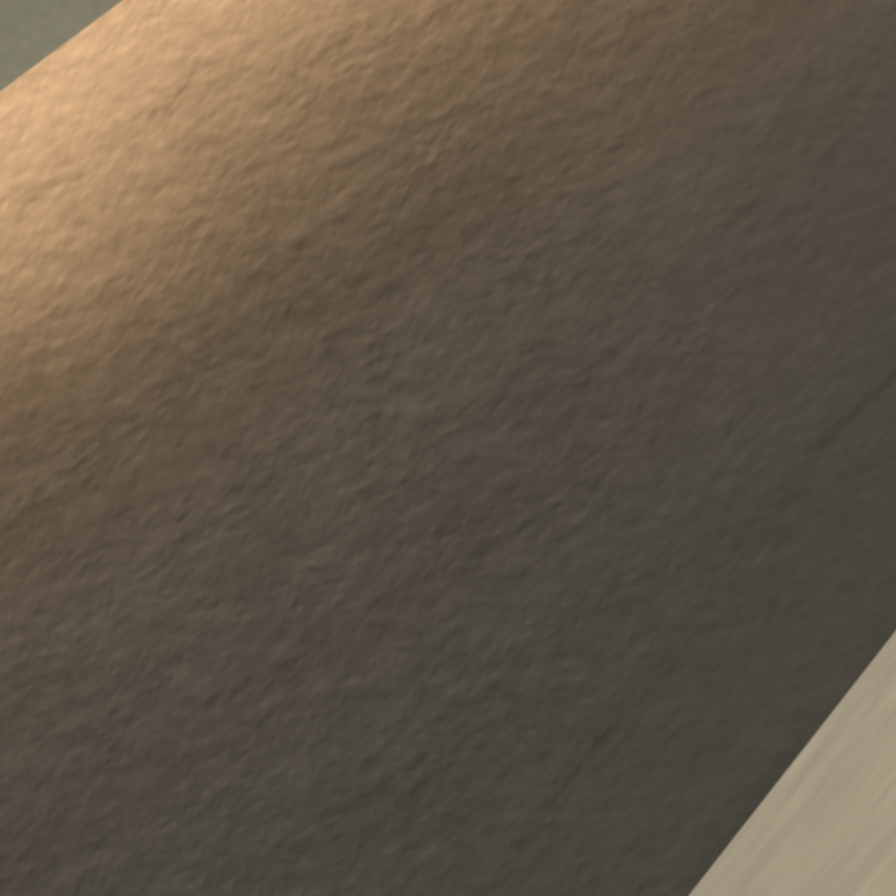
Write a Shadertoy shader that draws this texture.

```glsl
const vec3 SHADE_NEAR = vec3(0.342, 0.308, 0.264);
const vec3 SHADE_FAR = vec3(0.286, 0.270, 0.244);
const vec3 GLOW = vec3(0.445, 0.350, 0.250);
const vec3 GLOW_WIDTH = vec3(0.226, 0.220, 0.204);
const vec3 WARMTH = vec3(0.060, 0.027, 0.002);
const vec3 WALL = vec3(0.510, 0.492, 0.420);
const vec3 WOOD = vec3(0.635, 0.595, 0.503);
const vec2 UPPER_EDGE = vec2(0.0, 0.898);
const vec2 LOWER_EDGE = vec2(0.768, 0.0);
const vec2 UPPER_NORMAL = vec2(0.597, -0.802);
const vec2 LOWER_NORMAL = vec2(0.788, -0.616);
const float WARM_WIDTH = 0.43;
const float GRAIN_ANGLE = 0.60;
const float GRAIN_SCALE = 46.0;
const float GRAIN_DEPTH = 0.23;
const float EDGE_SOFTNESS = 0.0022;

vec2 hash2(vec2 cell) {
    vec3 q = fract(cell.xyx * vec3(0.1031, 0.1030, 0.0973));
    q += dot(q, q.yzx + 33.33);
    return fract((q.xx + q.yz) * q.zy);
}

vec2 rotate(vec2 p, float angle) {
    float c = cos(angle), s = sin(angle);
    return vec2(c * p.x + s * p.y, c * p.y - s * p.x);
}

// Smooth cellular noise: soft bumps of random height
float softCells(vec2 p) {
    vec2 cell = floor(p), local = fract(p);
    float sum = 0.0;
    for (int y = -1; y <= 1; y++) {
        for (int x = -1; x <= 1; x++) {
            vec2 offset = vec2(x, y);
            vec2 seed = hash2(cell + offset);
            vec2 d = offset + 0.15 + 0.7 * seed - local;
            float height = fract(seed.x * 7.3 + seed.y * 3.7) * 2.0 - 1.0;
            sum += height * exp(-5.0 * dot(d, d));
        }
    }
    return sum;
}

// Layers of slightly stretched cells form the leather relief
float leatherHeight(vec2 p) {
    vec2 q = p + 0.003 * sin(p.yx * vec2(41.0, 33.0) + 2.0 * sin(p * 19.0));
    float sum = 0.0, weight = 0.5, scale = GRAIN_SCALE;
    for (int i = 0; i < 3; i++) {
        vec2 g = rotate(q, GRAIN_ANGLE + 0.25 * float(i - 1));
        sum += weight * softCells(g * scale * vec2(0.68, 1.1) + 17.0 * float(i));
        weight *= 0.66;
        scale *= 1.7;
    }
    return sum;
}

// Faint straight fold that fades at both ends
float fold(vec2 p, vec2 a, vec2 b, float width) {
    vec2 along = b - a;
    float t = clamp(dot(p - a, along) / dot(along, along), 0.0, 1.0);
    float d = length(p - a - along * t) / width;
    return exp(-d * d) * smoothstep(0.0, 0.3, t) * smoothstep(1.0, 0.7, t);
}

vec3 leather(vec2 p, float depth) {
    // Light falling off from the upper edge
    float wave = 0.010 * sin(p.x * 9.0 + p.y * 5.0) + 0.007 * sin(p.y * 17.0 - p.x * 6.0);
    float d = max(depth + wave, 0.0);
    vec3 g = d / GLOW_WIDTH;
    float w = d / WARM_WIDTH;
    vec3 colour = mix(SHADE_NEAR, SHADE_FAR, smoothstep(0.3, 1.0, d));
    colour += GLOW * exp(-g * g) + WARMTH * exp(-w * w);

    // Embossed grain, calmer toward the right and in the brightest light
    vec2 lightStep = vec2(-0.0022, 0.0032);
    float relief = leatherHeight(p) - leatherHeight(p + lightStep);
    float calm = mix(1.15, 0.5, smoothstep(0.35, 1.0, p.x - 0.15 * p.y));
    calm *= mix(0.7, 1.0, smoothstep(0.0, 0.3, d));
    vec2 grainSpace = rotate(p, GRAIN_ANGLE);
    float broad = softCells(grainSpace * vec2(5.0, 12.0));
    float mottle = softCells(grainSpace * vec2(24.0, 46.0) + 9.0);
    float speckle = softCells(grainSpace * vec2(62.0, 100.0) + 31.0);
    float tone = 1.0 + calm * (GRAIN_DEPTH * relief + 0.04 * mottle + 0.045 * speckle);
    tone += 0.03 * broad;

    // Creases
    tone += 0.06 * fold(p, vec2(0.23, 0.66), vec2(0.48, 0.86), 0.006);
    tone += 0.05 * fold(p, vec2(0.36, 0.31), vec2(0.54, 0.40), 0.006);
    tone -= 0.06 * fold(p, vec2(0.56, 0.03), vec2(0.71, 0.23), 0.004);
    tone -= 0.08 * fold(p, vec2(0.86, 0.45), vec2(1.06, 0.64), 0.006);
    return colour * tone;
}

vec3 wood(vec2 p, float inside) {
    float across = dot(p, LOWER_NORMAL);
    float along = dot(p, vec2(-LOWER_NORMAL.y, LOWER_NORMAL.x));
    float streaks = softCells(vec2(across * 80.0, along * 8.0));
    float fibres = softCells(vec2(across * 170.0, along * 18.0) + 5.0);
    return WOOD * (0.99 + 0.035 * streaks + 0.025 * fibres + 0.10 * inside);
}

void mainImage(out vec4 fragColor, in vec2 fragCoord) {
    vec2 p = fragCoord / iResolution.xy;
    float upper = dot(p - UPPER_EDGE, UPPER_NORMAL);
    float lower = dot(p - LOWER_EDGE, LOWER_NORMAL);
    float soft = max(EDGE_SOFTNESS, 0.75 / iResolution.y);

    vec3 wall = WALL * (1.0 + 0.04 * softCells(p * 110.0) + 0.5 * upper);
    vec3 colour = mix(wall, leather(p, upper), smoothstep(-soft, soft, upper));

    // Lower panel with a thin contact shadow on the leather
    colour *= 1.0 - 0.06 * exp(-max(-lower, 0.0) / 0.02);
    colour = mix(colour, wood(p, max(lower, 0.0)), smoothstep(-soft, soft, lower));
    fragColor = vec4(colour, 1.0);
}
```
